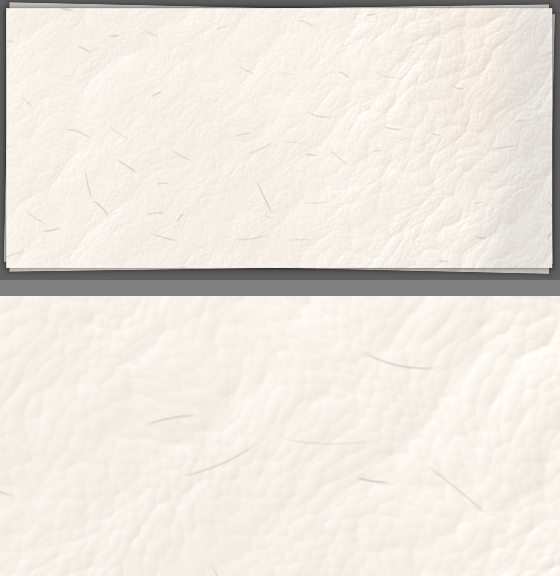
Top: the whole. Bottom: its middle third, enlarged.
A WebGL 1 fragment shader for this texture:

```glsl
precision highp float;
// A stack of three slightly turned sheets of handmade paper on a dark grey desk.
// The relief is layered cellular noise lit from the upper left; curved fibres
// are scattered on a grid, and soft tints age the right-hand side.
uniform vec2 u_resolution;

#define DESK vec3(0.38, 0.38, 0.38)
#define UNDER_SHEET vec3(0.79, 0.77, 0.75)
#define PAPER vec3(0.968, 0.946, 0.915)
#define TAN vec3(0.945, 0.912, 0.862)
#define WORN vec3(0.900, 0.882, 0.865)
#define FIBRE vec3(0.66, 0.63, 0.59)
#define CENTRE vec2(0.9975, 0.507)
#define GRAIN 0.065
#define WRINKLE 0.20
#define CREASE 0.30
#define FIBRE_CELL 0.16
#define LIGHT_STEP vec2(-0.0028, 0.0028)

float hash(vec2 p) {
  return fract(sin(dot(p, vec2(127.1, 311.7))) * 43758.54);
}

vec2 hash2(vec2 p) {
  return vec2(hash(p), hash(p + 57.3));
}

vec2 turn(vec2 p, float a) {
  float c = cos(a), s = sin(a);
  return vec2(c * p.x + s * p.y, c * p.y - s * p.x);
}

// Squared distance to the nearest scattered point: round bumps, sharp valleys
float cells(vec2 p) {
  vec2 id = floor(p), f = fract(p);
  float nearest = 4.0;
  for (int j = -1; j <= 1; j++) {
    for (int i = -1; i <= 1; i++) {
      vec2 o = vec2(float(i), float(j));
      vec2 d = o + hash2(id + o) - f;
      nearest = min(nearest, dot(d, d));
    }
  }
  return nearest;
}

// Smooth broad mottling from layered, bent sines, about -1 to 1
float mottle(vec2 p) {
  float sum = 0.0, amp = 0.5;
  for (int i = 0; i < 4; i++) {
    p = turn(p, 1.1) + 0.6 * sin(p.yx * 1.3 + 1.7);
    sum += amp * sin(p.x) * sin(p.y + 0.8);
    p *= 1.8;
    amp *= 0.6;
  }
  return sum;
}

// Paper height: fine grain, crumples, and long diagonal creases
float relief(vec2 p, float rough) {
  vec2 w = p + 0.014 * sin(p.yx * 23.0 + 2.0 * sin(p * 11.0));
  vec2 along = turn(w, 0.8);
  float h = GRAIN * (cells(w * 66.0) + 0.7 * cells(turn(w, 0.5) * 38.0));
  h += WRINKLE * rough * cells(along * vec2(13.0, 21.0) + 4.0);
  h += CREASE * cells(along * vec2(3.0, 8.0) + 9.0);
  return -h;
}

// Thin bent hairs, mostly lying flat, some turned freely
float fibres(vec2 p, float px) {
  vec2 id = floor(p / FIBRE_CELL);
  float ink = 0.0;
  for (int j = -1; j <= 1; j++) {
    for (int i = -1; i <= 1; i++) {
      vec2 cell = id + vec2(float(i), float(j));
      vec2 r = hash2(cell + 11.0), s = hash2(cell + 83.0);
      float angle = (r.x - 0.6) * (s.x > 0.75 ? 3.2 : 1.2);
      vec2 q = turn(p - (cell + hash2(cell + 31.0)) * FIBRE_CELL, angle);
      float reach = mix(0.02, 0.075, r.y * r.y);
      float bend = (s.y - 0.5) * 9.0;
      float d = abs(q.y - bend * q.x * q.x) / sqrt(1.0 + 4.0 * bend * bend * q.x * q.x);
      float line = 1.0 - smoothstep(0.0004, 0.0012 + px, d);
      float taper = 1.0 - smoothstep(0.5, 1.0, abs(q.x) / reach);
      float present = step(0.3, hash(cell + 5.0)) * mix(0.25, 0.7, s.x);
      ink = max(ink, line * taper * present);
    }
  }
  return ink;
}

// Signed distance to a turned rectangular sheet
float sheet(vec2 p, vec2 size, float angle) {
  vec2 d = abs(turn(p - CENTRE, angle)) - size;
  return length(max(d, 0.0)) + min(max(d.x, d.y), 0.0);
}

// Lay a sheet over what is below, with a soft contact shadow
vec3 lay(vec3 below, vec3 tone, float d, float px) {
  below *= 1.0 - 0.26 * exp(-max(d, 0.0) / 0.008);
  return mix(tone, below, smoothstep(-0.5 * px, 0.5 * px, d));
}

void main() {
  float px = 1.0 / u_resolution.y;
  vec2 p = gl_FragCoord.xy * px;

  // Ageing: warm band, then a pale grey margin with a slanted border
  float blotch = mottle(p * 4.0);
  float slant = p.x - 0.12 * p.y + 0.06 * blotch;
  float warm = smoothstep(1.25, 1.62, slant) * smoothstep(0.0, 0.75, p.y);
  float worn = smoothstep(1.62, 1.80, slant);
  float rough = mix(0.55, 1.25, smoothstep(0.9, 1.55, p.x)) * (1.0 - 0.4 * worn);

  // Lit relief
  float shade = relief(p, rough) - relief(p + LIGHT_STEP, rough);
  shade *= mix(0.8, 1.15, smoothstep(0.9, 1.6, p.x));
  vec3 paper = mix(mix(PAPER, TAN, 0.75 * warm), WORN, worn);
  paper += 0.014 * blotch + shade * vec3(0.95, 1.0, 1.1);
  paper = mix(paper, FIBRE, 0.55 * fibres(p, px));

  // Stack the sheets from the bottom up
  float top = sheet(p, vec2(0.975, 0.4635), 0.0);
  paper += 0.02 * smoothstep(-0.008, 0.0, top);
  vec3 under = UNDER_SHEET + 0.7 * shade;
  vec3 col = lay(DESK, under, sheet(p, vec2(0.974, 0.4635), -0.022), px);
  col = lay(col, under + 0.03, sheet(p, vec2(0.970, 0.4635), 0.014), px);
  col = lay(col, paper, top, px);
  gl_FragColor = vec4(clamp(col, 0.0, 1.0), 1.0);
}
```
